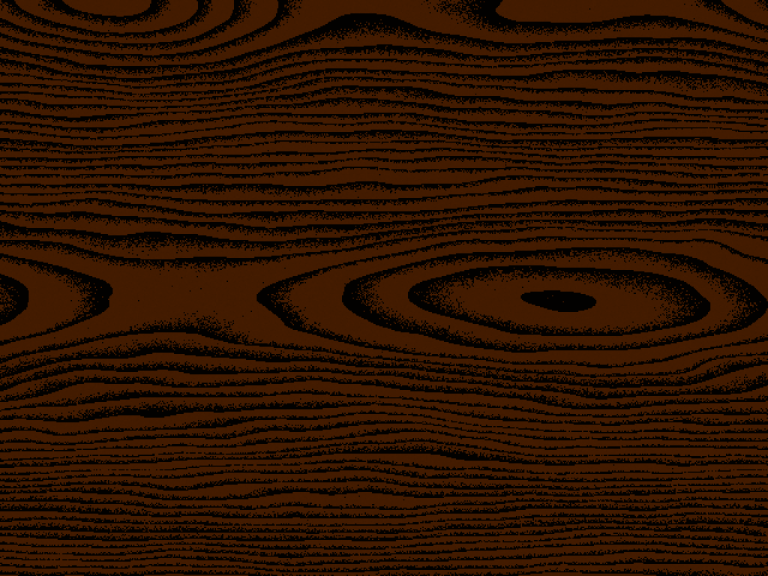
Write a Shadertoy shader that draws this texture.

```glsl
// Dark plain-sawn wood: growth rings run across the board and close into long
// eyes around two horizontal axes. Each ring darkens from bare brown to black
// through random stippled grains and then ends in a sharp edge.

#define RING_DENSITY 75.0   // rings per canvas height, far from an axis
#define AXIS_SOFTNESS 0.12  // half height of the wide-ringed zone
#define LOWER_AXIS 0.48
#define UPPER_AXIS 1.0
#define WOBBLE 0.85         // ring irregularity, in rings
#define GRAINS 480.0        // stipple grains per canvas height
#define SAMPLES 3           // antialiasing samples per side
#define BROWN vec3(0.262, 0.106, 0.0)
#define BLACK vec3(0.006, 0.002, 0.0)

float hash(vec2 p) {
    vec3 q = fract(vec3(p.xyx) * 0.1031);
    q += dot(q, q.yzx + 33.33);
    return fract((q.x + q.y) * q.z);
}

// Layered sines, each bent by another sine and turned against the last.
float waves(vec2 p) {
    float sum = 0.0, amplitude = 0.5;
    for (int i = 0; i < 5; i++) {
        sum += amplitude * sin(p.x + 1.7 * sin(p.y + 2.1 * float(i)));
        p = mat2(0.8, 0.6, -0.6, 0.8) * p * 1.6 + 1.3;
        amplitude *= 0.65;
    }
    return sum;
}

float hump(float x, float width) {
    return exp(-x * x / (width * width));
}

// Ring count at a distance from an axis: flat on it, linear far away.
float ringsFrom(float d) {
    return RING_DENSITY * (sqrt(d * d + AXIS_SOFTNESS * AXIS_SOFTNESS) - AXIS_SOFTNESS);
}

// Continuous ring number over the board; its contours are the grain lines.
float ringField(vec2 p) {
    float y = p.y + 0.007 * sin(4.6 * p.x + 5.0 * p.y) + 0.003 * sin(11.0 * p.x - 9.0 * p.y);
    float lower = y - LOWER_AXIS, upper = UPPER_AXIS - y;
    float halfGap = 0.5 * (UPPER_AXIS - LOWER_AXIS);
    float rings = lower < halfGap ? ringsFrom(lower)
                                  : 2.0 * ringsFrom(halfGap) - ringsFrom(upper);

    // Slow drift along each axis closes the rings into eyes.
    float lowerDrift = 3.5 * hump(p.x - 0.33, 0.38) + 2.5 * hump(p.x - 1.42, 0.2);
    float upperDrift = 1.8 * sin(5.2 * p.x + 0.6) + 0.9 * sin(9.0 * p.x);
    rings += 0.8 + lowerDrift * hump(lower, 0.18) + upperDrift * hump(upper, 0.18);

    float away = smoothstep(0.02, 0.16, min(abs(lower), abs(upper)));
    return rings + WOBBLE * mix(0.25, 1.0, away) * waves(p * vec2(5.0, 18.0));
}

// Chance that a grain is black: a soft ramp, then a sharp ring edge.
float darkness(vec2 p) {
    float rings = ringField(p);
    float rampStart = mix(0.05, 0.62, hash(vec2(floor(rings) + 60.0, 7.0)));
    rampStart += 0.12 * sin(7.0 * p.x + 31.0 * p.y);
    return smoothstep(rampStart, 0.95, fract(rings));
}

vec3 woodGrain(vec2 p) {
    vec2 cell = floor(p * GRAINS);
    float black = step(hash(cell + 11.0), darkness((cell + 0.5) / GRAINS));
    vec3 brown = BROWN * (0.97 + 0.06 * hash(cell + 371.0));
    return mix(brown, BLACK, black);
}

void mainImage(out vec4 fragColor, in vec2 fragCoord) {
    vec3 color = vec3(0.0);
    for (int j = 0; j < SAMPLES; j++) {
        for (int i = 0; i < SAMPLES; i++) {
            vec2 offset = (vec2(i, j) + 0.5) / float(SAMPLES) - 0.5;
            color += woodGrain((fragCoord + offset) / iResolution.y);
        }
    }
    fragColor = vec4(color / float(SAMPLES * SAMPLES), 1.0);
}
```
